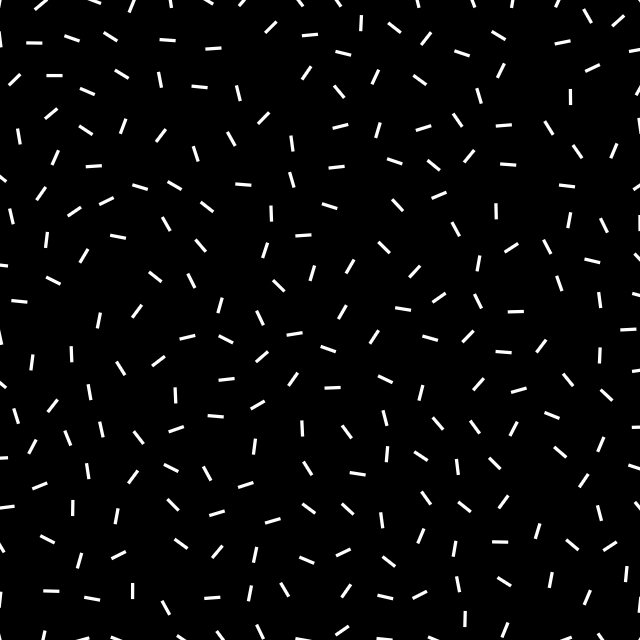
This pattern is drawn by a WebGL 2 fragment shader. Its source:

```glsl
#version 300 es
precision highp float;
// Short white sticks at random angles, evenly but irregularly scattered on black.

#define SPAN 15.0           // grid steps across the canvas; outer sites lie on its border
#define JITTER 1.04         // initial scatter of a site, in grid steps
#define SPACING 0.95        // distance below which sites repel, in grid steps
#define PUSH 0.46           // share of the overlap removed per relaxation
#define STICK_LENGTH 0.0252 // in canvas units
#define STICK_WIDTH 0.0051
#define SEED 37.0
#define INK vec3(1.0)
#define PAPER vec3(0.0)

const float PI = 3.14159265;
const int SIDE = 7;         // window of cells kept around the pixel

uniform vec2 u_resolution;
out vec4 fragColor;

vec3 hash3(vec2 cell) {
    vec3 p = fract((cell.xyx + SEED) * vec3(0.1031, 0.1030, 0.0973));
    p += dot(p, p.yxz + 33.33);
    return fract((p.xxy + p.yzz) * p.zyx);
}

bool outside(vec2 cell) {
    return any(lessThan(cell, vec2(0.0))) || any(greaterThan(cell, vec2(SPAN)));
}

// Jittered grid point; cells off the canvas are sent far away
vec2 rawSite(vec2 cell) {
    if (outside(cell)) return vec2(-1000.0);
    return clamp(cell + (hash3(cell).xy - 0.5) * JITTER, 0.0, SPAN);
}

vec2 repel(vec2 site, vec2 other) {
    vec2 away = site - other;
    float gap = length(away);
    return PUSH * max(SPACING - gap, 0.0) * away / max(gap, 0.0001);
}

// First relaxation, straight from the jittered grid
vec2 relaxedSite(vec2 cell) {
    vec2 site = rawSite(cell);
    if (outside(cell)) return site;
    vec2 shift = vec2(0.0);
    for (int y = -1; y <= 1; y++)
        for (int x = -1; x <= 1; x++)
            shift += repel(site, rawSite(cell + vec2(x, y)));
    return clamp(site + shift, 0.0, SPAN);
}

// Antialiased coverage of a rectangle centred on the origin
float stick(vec2 p, float angle, float pixel) {
    float c = cos(angle), s = sin(angle);
    p = abs(vec2(c * p.x + s * p.y, c * p.y - s * p.x));
    vec2 inside = 0.5 * vec2(STICK_LENGTH, STICK_WIDTH) - p;
    vec2 cover = clamp(inside / pixel + 0.5, 0.0, 1.0);
    return cover.x * cover.y;
}

void main() {
    float pixel = 1.0 / min(u_resolution.x, u_resolution.y);
    vec2 uv = gl_FragCoord.xy * pixel;
    vec2 home = floor(uv * SPAN + 0.5);
    vec2 corner = home - float(SIDE / 2);

    vec2 sites[SIDE * SIDE];
    vec2 moved[SIDE * SIDE];
    for (int i = 0; i < SIDE * SIDE; i++) {
        sites[i] = relaxedSite(corner + vec2(i % SIDE, i / SIDE));
        moved[i] = sites[i];
    }

    // Two more relaxations, each valid one ring further in
    for (int ring = 1; ring <= 2; ring++) {
        for (int y = ring; y < SIDE - ring; y++)
            for (int x = ring; x < SIDE - ring; x++) {
                int i = y * SIDE + x;
                if (outside(corner + vec2(x, y))) continue;
                vec2 shift = vec2(0.0);
                for (int dy = -1; dy <= 1; dy++)
                    for (int dx = -1; dx <= 1; dx++)
                        shift += repel(sites[i], sites[i + dy * SIDE + dx]);
                moved[i] = clamp(sites[i] + shift, 0.0, SPAN);
            }
        for (int i = 0; i < SIDE * SIDE; i++) sites[i] = moved[i];
    }

    // Sticks of the nine nearest cells
    float ink = 0.0;
    for (int y = 2; y <= 4; y++)
        for (int x = 2; x <= 4; x++) {
            float angle = PI * hash3(corner + vec2(x, y)).z;
            vec2 centre = sites[y * SIDE + x] / SPAN;
            ink = max(ink, stick(uv - centre, angle, pixel));
        }
    fragColor = vec4(mix(PAPER, INK, ink), 1.0);
}
```
